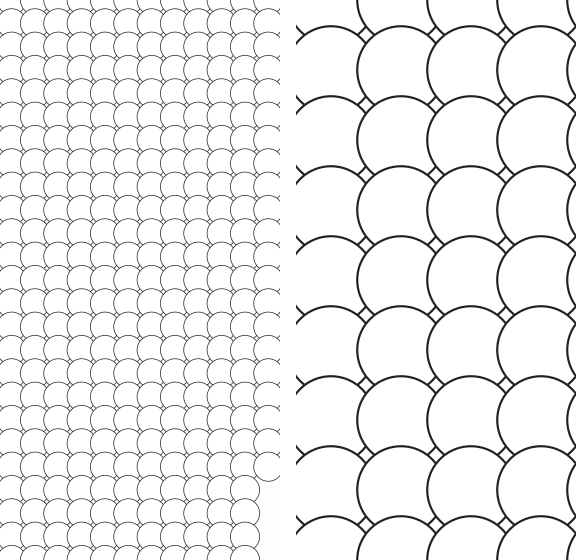
Left: the whole. Right: its middle third, enlarged.
This pattern is drawn by a Shadertoy shader. Its source:

```glsl
const float COLUMNS = 12.0;      // cells across the canvas
const float RADIUS = 0.625;      // disc radius, in cells
const float LINE_WIDTH = 0.031;  // outline width, in cells
const float LAST_COLUMN = 11.0;  // discs stop after this column
const float LAST_ROW = 20.0;     // and the last column ends at this row
const vec3 PAPER = vec3(0.992);
const vec3 FILL = vec3(1.0);
const vec3 INK = vec3(0.13);

// Box-filtered coverage of the inside of a distance field.
float coverage(float dist, float pixel) {
    return clamp(0.5 - dist / pixel, 0.0, 1.0);
}

bool isDrawn(vec2 cell) {
    return cell.x < LAST_COLUMN || (cell.x == LAST_COLUMN && cell.y <= LAST_ROW);
}

// Paints one opaque outlined disc over the colour below it.
vec3 paintDisc(vec3 below, vec2 offset, float pixel) {
    float dist = length(offset) - RADIUS;
    float outer = coverage(dist - 0.5 * LINE_WIDTH, pixel);
    float inner = coverage(dist + 0.5 * LINE_WIDTH, pixel);
    return mix(below, FILL, outer) + (outer - inner) * (INK - FILL);
}

void mainImage(out vec4 fragColor, in vec2 fragCoord) {
    // Cell units, with rows counted down from the top edge.
    float pixel = COLUMNS / iResolution.x;
    vec2 p = vec2(fragCoord.x, iResolution.y - fragCoord.y) * pixel;
    vec2 nearest = floor(p + vec2(0.0, 0.5));

    // Later columns cover earlier ones, lower rows cover upper ones.
    vec3 color = PAPER;
    for (int i = -1; i <= 1; i++) {
        for (int j = -1; j <= 1; j++) {
            vec2 cell = nearest + vec2(i, j);
            vec2 center = cell + vec2(0.5, 0.0);
            if (isDrawn(cell)) color = paintDisc(color, p - center, pixel);
        }
    }
    fragColor = vec4(color, 1.0);
}
```
